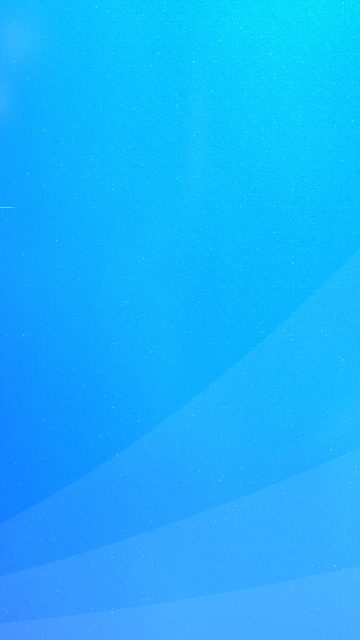
A WebGL 2 fragment shader for this background:

```glsl
#version 300 es
precision highp float;
// Bright azure backdrop: a four-corner gradient with soft mist and glows,
// three translucent curved sheets rising to the right along the bottom,
// and a scatter of fine dust specks with a light grain.
uniform vec2 u_resolution;
out vec4 fragColor;

#define DEEP_BLUE vec3(0.075, 0.445, 1.0)
#define SKY_BLUE vec3(0.06, 0.70, 1.0)
#define SOFT_BLUE vec3(0.09, 0.585, 1.0)
#define CYAN vec3(0.03, 0.82, 1.0)
#define SHEET_TINT vec3(0.95, 0.96, 1.0)
#define SHEET_ALPHA 0.078
#define MIST 0.08
#define GRAIN 0.05
#define SPECK_GLOW 0.24

float hash(vec2 p) {
  return fract(sin(dot(p, vec2(127.1, 311.7))) * 43758.5453);
}

float noise(vec2 p) {
  vec2 i = floor(p), f = fract(p);
  f = f * f * (3.0 - 2.0 * f);
  return mix(mix(hash(i), hash(i + vec2(1, 0)), f.x),
             mix(hash(i + vec2(0, 1)), hash(i + vec2(1, 1)), f.x), f.y);
}

float fbm(vec2 p) {
  float sum = 0.0, amp = 0.5;
  for (int i = 0; i < 4; i++) {
    sum += amp * noise(p);
    p = p * 2.0 + 7.3;
    amp *= 0.5;
  }
  return sum;
}

// Soft elliptical glow
float glow(vec2 p, vec2 center, vec2 size) {
  vec2 d = (p - center) / size;
  return exp(-dot(d, d));
}

// Coverage below the parabola y = c.x + c.y * x + c.z * x * x
float below(vec2 uv, vec3 c, float soft) {
  float slope = c.y + 2.0 * c.z * uv.x;
  float d = uv.y - c.x - uv.x * (c.y + c.z * uv.x);
  return 1.0 - smoothstep(-soft, soft, d / sqrt(1.0 + slope * slope));
}

// Round dust specks, at most one per grid cell
float specks(vec2 p, float cells, float density) {
  vec2 g = p * cells, id = floor(g);
  vec2 center = 0.3 + 0.4 * vec2(hash(id + 3.1), hash(id + 8.7));
  float radius = mix(0.18, 0.3, hash(id + 5.3));
  float spot = 1.0 - smoothstep(radius * 0.3, radius, length(fract(g) - center));
  return spot * step(1.0 - density, hash(id)) * hash(id + 1.9);
}

void main() {
  vec2 uv = gl_FragCoord.xy / u_resolution;
  vec2 p = uv * vec2(0.5625, 1.0);
  float pixel = 1.0 / u_resolution.y;

  // Corner gradient, easing toward the right and toward the top
  float across = 1.0 - pow(1.0 - uv.x, 2.6);
  float rise = pow(uv.y, 0.85);
  vec3 color = mix(mix(DEEP_BLUE, SOFT_BLUE, across),
                   mix(SKY_BLUE, CYAN, across), rise);

  // Drifting mist, stretched vertically
  float mist = fbm(p * vec2(7.0, 3.5) + 2.0) - 0.47;
  color += MIST * mist * vec3(0.6, 0.9, 0.0);

  // Pale wisps in the upper left, cyan light in the upper right
  float fray = 0.6 + 0.8 * fbm(p * 14.0);
  float wisp = glow(uv, vec2(0.035, 0.94), vec2(0.085, 0.055));
  wisp += 0.8 * glow(uv, vec2(0.0, 0.84), vec2(0.04, 0.04));
  color += wisp * fray * vec3(0.13, 0.035, 0.0);
  color += glow(uv, vec2(0.85, 1.0), vec2(0.3, 0.1)) * vec3(-0.01, 0.03, -0.02);

  // Broad light column in the middle, deeper tones at left and in the sheets
  color += glow(uv, vec2(0.4, 0.56), vec2(0.16, 0.25)) * vec3(0.02, 0.022, 0.0);
  color -= glow(uv, vec2(0.0, 0.38), vec2(0.15, 0.2)) * vec3(0.0, 0.025, 0.0);
  color -= glow(uv, vec2(0.45, 0.22), vec2(0.25, 0.08)) * vec3(0.0, 0.025, 0.0);

  // Faint bent streak and a short hairline at the left edge
  float bend = uv.x - 0.55 + 0.6 * (uv.y - 0.83) * (uv.y - 0.83);
  float streak = exp(-pow(bend / 0.035, 2.0)) * exp(-pow((uv.y - 0.78) / 0.11, 2.0));
  color += streak * vec3(0.05, 0.012, 0.0);
  float hairline = 1.0 - smoothstep(0.0, max(0.0015, pixel), abs(uv.y - 0.676));
  color += 0.25 * hairline * (1.0 - smoothstep(0.02, 0.055, uv.x));

  // Translucent sheets, back to front
  vec3 sheets[3] = vec3[3](vec3(0.182, 0.286, 0.145),
                           vec3(0.099, 0.149, 0.053),
                           vec3(0.026, 0.056, 0.034));
  for (int i = 0; i < 3; i++) {
    float cover = below(uv, sheets[i], pixel * 0.8);
    color = mix(color, SHEET_TINT, SHEET_ALPHA * cover);
  }

  // Cyan tone and a light sweep inside the upper sheet
  color += glow(uv, vec2(0.9, 0.38), vec2(0.3, 0.1)) * vec3(-0.035, 0.015, 0.0);
  float sweep = exp(-pow((uv.y - 0.31 - 0.4 * (uv.x - 0.88)) / 0.025, 2.0));
  sweep *= smoothstep(0.6, 1.0, uv.x);
  color += sweep * vec3(0.035, 0.012, 0.0);

  // Dust, denser toward the top right, and grain
  float dusty = 0.4 + 0.6 * uv.y * across;
  float dust = specks(p, 150.0, 0.08 * dusty) + 0.7 * specks(p + 3.7, 230.0, 0.25 * dusty);
  color += SPECK_GLOW * dust * vec3(0.5, 0.7, 0.0);
  color += GRAIN * dusty * (hash(floor(p * 512.0)) - 0.5) * vec3(1.0, 0.9, 0.2);

  fragColor = vec4(clamp(color, 0.0, 1.0), 1.0);
}
```
